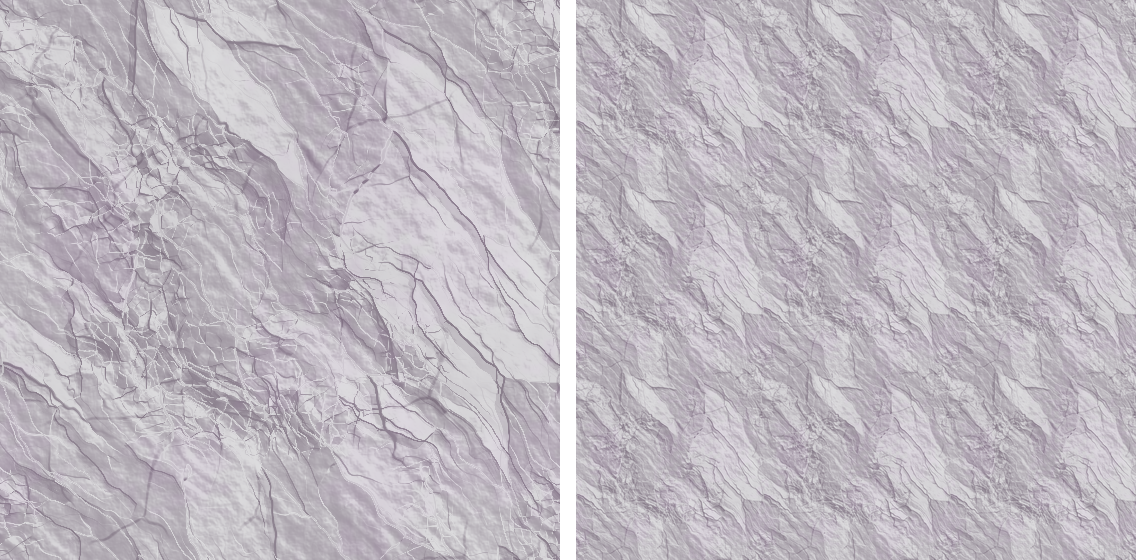
Left, the tile; right, the same tile 3 across and 3 down.
A WebGL 2 fragment shader for this texture:

```glsl
#version 300 es
precision highp float;
// Weathered pale rock face: tilted slabs, thin shards and rubble on a diagonal.
// A wrapping height field of sharp-edged cell planes and noise is lit from the
// upper right, with short cast shadows and a grey to mauve colour ramp.

uniform vec2 u_resolution;
out vec4 fragColor;

const vec2 LIGHT = vec2(0.64, 0.77);
const vec3 SHADE = vec3(0.49, 0.44, 0.50);
const vec3 PALE = vec3(0.88, 0.88, 0.885);

// Integer hash giving three values from 0 to 1
vec3 hash3(vec2 cell, float seed) {
  uvec3 v = uvec3(ivec3(vec3(cell, seed)));
  v = v * 1664525u + 1013904223u;
  v.x += v.y * v.z; v.y += v.z * v.x; v.z += v.x * v.y;
  v ^= v >> 16u;
  v.x += v.y * v.z; v.y += v.z * v.x; v.z += v.x * v.y;
  return vec3(v >> 8u) / 16777216.0;
}

// Three channels of wrapping value noise, -1 to 1
vec3 noise3(vec2 p, vec2 period, float seed) {
  vec2 q = p * period, i = floor(q), f = q - i;
  f = f * f * f * (f * (f * 6.0 - 15.0) + 10.0);
  vec2 a = mod(i, period), b = mod(i + 1.0, period);
  vec3 low = mix(hash3(a, seed), hash3(vec2(b.x, a.y), seed), f.x);
  vec3 high = mix(hash3(vec2(a.x, b.y), seed), hash3(b, seed), f.x);
  return mix(low, high, f.y) * 2.0 - 1.0;
}

// Whole-number shear: the second axis runs across the diagonal strata
vec2 strata(vec2 p) { return vec2(p.x, p.x + p.y); }

// Bends straight cell borders into broken rock edges
vec2 warp(vec2 p) {
  vec2 w = p + 0.034 * noise3(p, vec2(5.0), 1.0).xy;
  w += 0.010 * noise3(p, vec2(17.0), 2.0).xy;
  return w + 0.0036 * noise3(p, vec2(59.0), 3.0).xy;
}

// x: height of tilted planes, one per cell of varied size; y: distance to the border
vec2 slabs(vec2 p, vec2 period, float sharpness, float seed) {
  vec2 q = p * period, base = floor(q);
  float total = 0.0, weight = 0.0, near = 9.0, second = 9.0;
  for (int j = -1; j <= 1; j++) {
    for (int i = -1; i <= 1; i++) {
      vec2 cell = base + vec2(i, j), id = mod(cell, period);
      vec3 rnd = hash3(id, seed);
      vec2 offset = q - cell - 0.1 - 0.8 * rnd.xy;
      vec2 tilt = hash3(id, seed + 50.0).xy * 2.0 - 1.0;
      float d2 = dot(offset, offset) + 0.22 * rnd.z;
      float least = min(near, d2);
      float keep = exp(sharpness * (least - near)), w = exp(sharpness * (least - d2));
      total = total * keep + w * (dot(tilt, offset) + 0.35 * (rnd.z - 0.5));
      weight = weight * keep + w;
      second = min(second, max(near, d2));
      near = least;
    }
  }
  return vec2(total / weight, sqrt(second) - sqrt(near));
}

// x: 0 on calm slabs, 1 in shattered zones; y: where thin shards split off
vec2 breakage(vec2 p) {
  vec2 n = noise3(p, vec2(3.0), 4.0).xy + 0.6 * noise3(p, vec2(8.0), 5.0).xy;
  return smoothstep(vec2(-0.2, -0.3), vec2(0.45, 0.6), n);
}

// Slabs, shards and rubble, in canvas units
float rockHeight(vec2 p, vec2 broken) {
  vec2 w = warp(p), s = strata(w);
  float h = 0.36 / 4.0 * slabs(s, vec2(4.0, 5.0), 300.0, 6.0).x;
  h += mix(0.16, 0.42, broken.y) / 10.0 * slabs(s, vec2(8.0, 11.0), 200.0, 7.0).x;
  h += 0.36 * broken.y / 23.0 * slabs(s, vec2(9.0, 25.0), 100.0, 8.0).x;
  h += mix(0.02, 0.55, broken.x) / 19.0 * slabs(w, vec2(19.0), 90.0, 9.0).x;
  return h + 0.62 * broken.x / 40.0 * slabs(w, vec2(41.0), 60.0, 10.0).x;
}

// Fine grain and streaks that follow the strata
float grainHeight(vec2 p, float rubble) {
  vec2 bent = p + 0.012 * noise3(p, vec2(11.0), 11.0).xy;
  float h = 0.003 * noise3(strata(bent), vec2(9.0, 43.0), 12.0).x;
  float frequency = 31.0;
  for (int i = 0; i < 4; i++) {
    h += mix(0.11, 0.15, rubble) / frequency * noise3(p, vec2(frequency), 13.0 + float(i)).x;
    frequency *= 2.0;
  }
  return h;
}

// How far the ground toward the light rises above the sun angle
float castShadow(vec2 p, float height, vec2 broken) {
  float shadow = 0.0;
  for (int i = 1; i <= 3; i++) {
    float reach = 0.006 * float(i);
    float rise = (rockHeight(p + LIGHT * reach, broken) - height) / reach;
    shadow = max(shadow, smoothstep(0.6, 2.2, rise));
  }
  return shadow;
}

// Thin dark joints that fade in and out
float cracks(vec2 p) {
  float border = slabs(warp(p), vec2(5.0, 4.0), 50.0, 20.0).y;
  float presence = smoothstep(0.0, 0.5, noise3(p, vec2(9.0), 21.0).x);
  return presence * (1.0 - smoothstep(0.004, 0.03, border));
}

// Gentle lit faces glow, steep lit ledges fade, shaded faces keep darkening
float facing(float slope) {
  float lit = 0.26 * slope / (0.5 + slope * slope);
  float shaded = 0.38 * slope / sqrt(1.0 + slope * slope);
  return slope > 0.0 ? lit : shaded;
}

void main() {
  vec2 p = gl_FragCoord.xy / u_resolution;
  vec2 broken = breakage(p);
  float span = 0.002;
  vec2 ahead = p + LIGHT * span;

  // Slope toward the light
  float height = rockHeight(p, broken);
  float drop = height - rockHeight(ahead, broken);
  drop += grainHeight(p, broken.x) - grainHeight(ahead, broken.x);

  // Tone: facing, shadow, joints and mottling
  vec3 mottle = noise3(p, vec2(6.0), 22.0) + 0.6 * noise3(p, vec2(47.0), 23.0);
  float tone = 0.725 + facing(drop / span) + 0.04 * mottle.x;
  tone -= 0.2 * castShadow(p, height, broken) + 0.26 * cracks(p);

  // Grey to mauve ramp with faint lilac staining
  vec3 color = mix(SHADE, PALE, clamp(tone, 0.04, 1.0));
  color += vec3(0.004, -0.012, 0.008) * smoothstep(0.0, 0.9, mottle.y);
  fragColor = vec4(color, 1.0);
}
```
